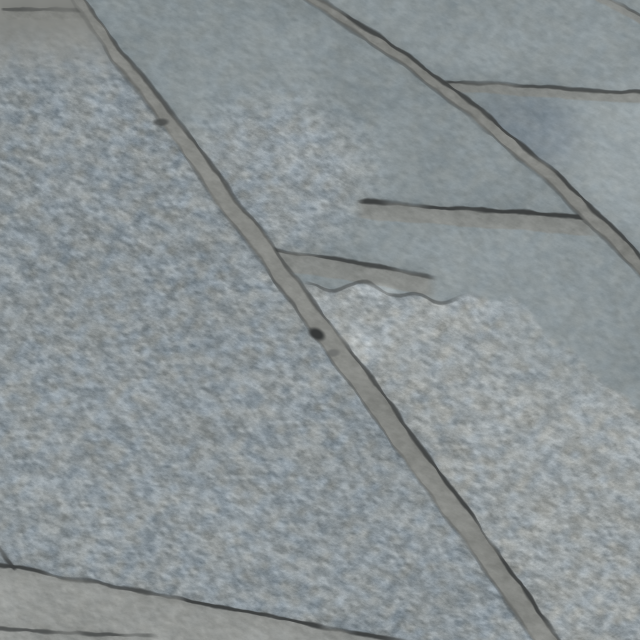
Reproduce this texture procedurally as a Shadertoy shader.

```glsl
// Worn grey stone paving seen at a slant: large speckled slabs, sandy joints
// and dark broken cracks. Slabs are toned by soft masks over layered value
// noise; joints are bands beside slightly warped lines and curves.

#define GRAIN_SCALE 125.0
#define GRAIN_GAIN 0.30
#define EDGE_WARP 0.009
#define EDGE_SOFT 0.0022
#define CRACK_WIDTH 0.0045
#define STONE vec3(0.535, 0.565, 0.578)
#define PALE_STONE vec3(0.595, 0.618, 0.622)
#define SMOOTH_STONE vec3(0.525, 0.560, 0.570)
#define MORTAR vec3(0.525, 0.532, 0.518)
#define CRACK vec3(0.25, 0.26, 0.26)

float hash(vec2 p) {
    return fract(sin(dot(p, vec2(127.1, 311.7))) * 43758.5);
}

float noise(vec2 p) {
    vec2 i = floor(p), f = fract(p);
    f = f * f * (3.0 - 2.0 * f);
    return mix(mix(hash(i), hash(i + vec2(1, 0)), f.x),
               mix(hash(i + vec2(0, 1)), hash(i + vec2(1, 1)), f.x), f.y);
}

float fbm(vec2 p) {
    float sum = 0.0, gain = 0.5;
    for (int i = 0; i < 4; i++) {
        sum += gain * noise(p);
        p = mat2(1.6, 1.2, -1.2, 1.6) * p + 7.3;
        gain *= 0.5;
    }
    return sum;
}

// Soft round mask, 1 at the centre
float blob(vec2 p, vec2 centre, vec2 radius) {
    return 1.0 - smoothstep(0.45, 1.15, length((p - centre) / radius));
}

float above(float d) { return smoothstep(-EDGE_SOFT, EDGE_SOFT, d); }

float between(float d, float lo, float hi) { return above(d - lo) * above(hi - d); }

// Dark line at d = 0 whose strength breaks up along its length
void crack(inout vec3 col, vec2 p, float d, float strength) {
    float width = CRACK_WIDTH * (0.5 + noise(p * 45.0));
    float broken = smoothstep(0.15, 0.6, noise(p * 19.0 + 4.0));
    float line = 1.0 - smoothstep(width * 0.25, width, abs(d));
    col = mix(col, CRACK, line * strength * mix(0.4, 1.0, broken));
    col *= 1.0 - 0.10 * strength * exp(-abs(d) * 130.0);
}

// Straight joint from a to b: mortar below the line, crack along it
void joint(inout vec3 col, vec2 p, vec2 a, vec2 b, float width, float strength, vec3 fill) {
    vec2 dir = normalize(b - a), r = p - a;
    float along = dot(r, dir) / length(b - a);
    float d = dir.x * r.y - dir.y * r.x;
    float span = smoothstep(-0.01, 0.03, along) * smoothstep(0.0, 0.1, 1.0 - along);
    col = mix(col, fill, between(d, 0.0, width) * span * 0.85);
    crack(col, p, d, strength * span);
}

void mainImage(out vec4 fragColor, in vec2 fragCoord) {
    // Plane coordinates with y running down from the far edge
    vec2 uv = fragCoord / iResolution.xy;
    vec2 p = vec2(uv.x, 1.0 - uv.y);
    vec2 q = p + EDGE_WARP * (vec2(fbm(p * 22.0), fbm(p * 22.0 + 31.0)) - 0.47);

    // Signed distances to both sides of the two diagonal joints
    float mainLeft = 0.81 * (q.x - 0.111 - 0.724 * q.y);
    float mainRight = 0.80 * (q.x - 0.130 - 0.745 * q.y - 0.010 * sin(3.14 * q.y));
    float farX = q.x - 0.501, nearX = q.x - 0.475;
    float farTop = 0.77 * (q.y - farX * (0.57 + 0.468 * farX));
    float farBottom = 0.77 * (q.y - nearX * (0.59 + 0.438 * nearX));

    // Slab tone and roughness
    float rightSide = above(mainRight);
    float farSide = above(-farTop) * rightSide;
    float chipY = 0.448 + 0.018 * smoothstep(0.57, 0.66, q.x) + 0.006 * sin(q.x * 75.0);
    float lower = smoothstep(-0.006, 0.006, q.y - chipY - 0.9 * max(q.x - 0.80, 0.0));
    lower *= mix(1.0, smoothstep(0.44, 0.68, q.y), smoothstep(0.72, 0.92, q.x));
    float patchy = blob(q, vec2(0.43, 0.28), vec2(0.18, 0.15));
    vec3 nearTone = mix(SMOOTH_STONE, PALE_STONE, lower);
    nearTone = mix(nearTone, STONE + 0.035, patchy);
    nearTone += 0.02 * blob(p, vec2(0.95, 0.42), vec2(0.35, 0.12));
    vec3 farTone = SMOOTH_STONE + 0.07 * blob(p, vec2(1.05, 0.25), vec2(0.22, 0.16));
    farTone -= vec3(0.05, 0.045, 0.03) * blob(p, vec2(0.82, 0.21), vec2(0.10, 0.08));
    farTone += 0.015 * (1.0 - smoothstep(0.08, 0.13, p.y));
    vec3 leftTone = STONE + 0.02 * smoothstep(0.3, 0.7, p.y) * (1.0 - p.x);
    leftTone = mix(MORTAR, leftTone, smoothstep(0.02, 0.14, p.y));
    vec3 col = mix(leftTone, mix(nearTone, farTone, farSide), rightSide);
    float rough = mix(smoothstep(0.0, 0.18, p.y), mix(0.38, 1.0, max(lower, patchy)), rightSide);
    rough = mix(rough, 0.35, farSide);

    // Speckle: flecks stretched along the slabs, plus broad weathering
    vec2 g = mat2(0.82, -0.45, 0.57, 0.89) * p;
    float grain = fbm(g * GRAIN_SCALE * vec2(0.75, 1.25)) - 0.47;
    float stain = fbm(p * 13.0) - 0.47;
    col += GRAIN_GAIN * rough * grain + 0.07 * stain;
    col += vec3(-0.012, 0.0, 0.016) * (noise(g * 70.0) - 0.5) * 2.0 * rough;

    // Side joints
    vec3 mortar = MORTAR + 0.10 * grain + 0.10 * stain;
    joint(col, q, vec2(0.00, 0.014), vec2(0.15, 0.016), 0.016, 0.55, mortar);
    joint(col, q, vec2(0.93, -0.015), vec2(1.03, 0.042), 0.012, 0.5, mortar);
    joint(col, q, vec2(0.69, 0.126), vec2(1.06, 0.148), 0.016, 0.75, mortar);
    joint(col, q, vec2(0.56, 0.315), vec2(0.95, 0.342), 0.027, 0.95, mortar);
    joint(col, q, vec2(0.42, 0.388), vec2(0.69, 0.435), 0.030, 0.85, mortar);
    joint(col, q, vec2(-0.03, 0.876), vec2(0.66, 1.009), 0.25, 0.95, mortar + 0.045);
    joint(col, q, vec2(-0.01, 0.845), vec2(0.025, 0.893), 0.0, 0.9, mortar);
    joint(col, q, vec2(-0.02, 0.982), vec2(0.25, 0.996), 0.0, 0.7, mortar);

    // Chipped lip of the lower slab
    float lip = smoothstep(0.47, 0.49, q.x) * (1.0 - smoothstep(0.68, 0.77, q.x));
    crack(col, q, q.y - chipY, 0.5 * lip);
    col += 0.12 * blob(q, vec2(0.59, 0.456), vec2(0.035, 0.012));
    col += 0.08 * blob(q, vec2(0.56, 0.545), vec2(0.025, 0.035));

    // Diagonal joints
    col = mix(col, mortar, above(farTop) * above(-farBottom));
    crack(col, q, farTop, 0.85);
    crack(col, q, farBottom, 0.40);
    col = mix(col, mortar, above(mainLeft) * above(-mainRight));
    crack(col, q, mainRight, mix(0.65, 0.9, smoothstep(0.5, 0.8, p.y)));
    crack(col, q, mainLeft, 0.35 + 0.35 * blob(p, vec2(0.46, 0.49), vec2(0.08)));

    // Small pits in the main joint
    vec2 pit = mat2(0.87, -0.5, 0.5, 0.87) * (p - vec2(0.495, 0.522));
    col = mix(col, CRACK * 0.85, blob(pit, vec2(0), vec2(0.016, 0.010)));
    col = mix(col, CRACK, 0.7 * blob(q, vec2(0.250, 0.191), vec2(0.014, 0.007)));
    col = mix(col, CRACK + 0.12, 0.6 * blob(q, vec2(0.520, 0.551), vec2(0.013, 0.007)));

    fragColor = vec4(clamp(col, 0.0, 1.0), 1.0);
}
```
